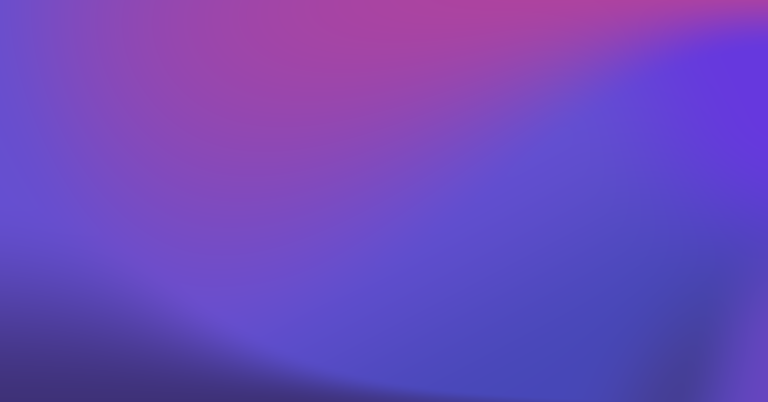
A Shadertoy shader for this background:

```glsl
// Soft mesh gradient: magenta glow from above, blue wave at right, dusk shadow at lower left.

const vec3 BLUE    = vec3(0.39, 0.31, 0.82);
const vec3 COBALT  = vec3(0.28, 0.28, 0.72);
const vec3 VIOLET  = vec3(0.40, 0.22, 0.87);
const vec3 MAGENTA = vec3(0.70, 0.26, 0.61);
const vec3 LILAC   = vec3(0.40, 0.27, 0.75);
const vec3 SLATE   = vec3(0.27, 0.24, 0.57);
const vec3 DUSK    = vec3(0.24, 0.19, 0.46);

// Smooth version of max(x, 0)
float softPositive(float x, float softness) {
    return 0.5 * (x + sqrt(x * x + softness));
}

// Smooth limit of x towards a ceiling
float softCap(float x, float ceiling) {
    float ratio = x / ceiling;
    return x / sqrt(1.0 + ratio * ratio);
}

// Elliptical falloff around a centre
float softSpot(vec2 p, vec2 centre, vec2 radius) {
    vec2 d = (p - centre) / radius;
    return exp(-dot(d, d));
}

// Glow from the top, bounded by a rising wave and a slanted left side
float magentaGlow(vec2 p) {
    float waveFloor = 0.87 * smoothstep(0.2, 1.0, p.x);
    float vertical = smoothstep(waveFloor, 1.04, p.y);
    float slant = 0.2 * pow(max(1.0 - p.y, 0.0), 1.5);
    float inside = softPositive(p.x - slant, 0.002);
    float steepness = mix(10.0, 4.4, p.y);
    return vertical * (1.0 - exp(-steepness * inside));
}

// Violet light along the right side
float violetLight(vec2 p) {
    float side = smoothstep(0.72, 1.0, p.x + 0.25 * (p.y - 0.7));
    return side * smoothstep(0.15, 0.7, p.y);
}

// Lilac light in the lower right corner
float lilacLight(vec2 p) {
    float side = smoothstep(0.88, 1.0, p.x - 0.12 * p.y);
    return side * (1.0 - smoothstep(0.15, 0.5, p.y));
}

// Shadow whose upper edge decays and sharpens towards the right
float duskShadow(vec2 p) {
    float curve = 0.304 * exp(-7.0 * (p.x - 0.26));
    float height = softCap(curve, 0.53);
    float shade = 1.0 - smoothstep(-0.1 * height, height, p.y);
    return shade * (1.0 - smoothstep(0.35, 0.85, p.x));
}

void mainImage(out vec4 fragColor, in vec2 fragCoord) {
    vec2 p = fragCoord / iResolution.xy;

    // Blue field deepening to the lower right
    vec3 color = mix(BLUE, COBALT, smoothstep(0.0, 0.68, p.x - p.y));
    color = mix(color, VIOLET, violetLight(p));

    // Dark hollow beside the lilac corner
    float hollow = softSpot(p, vec2(0.88 + 0.2 * p.y, 0.0), vec2(0.08, 0.27));
    color = mix(color, SLATE, 0.9 * hollow);
    color = mix(color, LILAC, lilacLight(p));

    // Broad glow and shadow
    color = mix(color, MAGENTA, magentaGlow(p));
    color = mix(color, DUSK, duskShadow(p));

    fragColor = vec4(color, 1.0);
}
```
